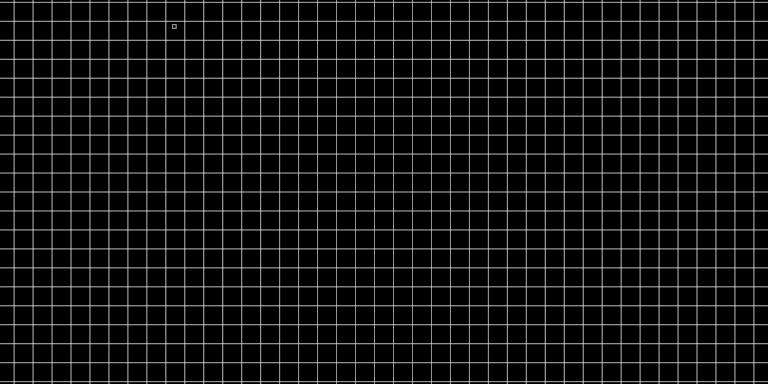
Write a WebGL 1 fragment shader that draws this pattern.

```glsl
precision highp float;
// Thin white square grid on black, with one small hollow square near the upper left.
uniform vec2 u_resolution;

// Share of a pixel-wide filter covered by a line at signed distance d.
float lineCoverage(float d, float width, float filterWidth) {
  float lower = max(d - 0.5 * filterWidth, -0.5 * width);
  float upper = min(d + 0.5 * filterWidth, 0.5 * width);
  return max(upper - lower, 0.0) / filterWidth;
}

// Signed distance to a box.
float boxDistance(vec2 p, vec2 halfSize) {
  vec2 q = abs(p) - halfSize;
  return length(max(q, 0.0)) + min(max(q.x, q.y), 0.0);
}

void main() {
  // Canvas heights, measured from the centre.
  vec2 p = (gl_FragCoord.xy - 0.5 * u_resolution) / u_resolution.y;
  float filterWidth = 1.2 / u_resolution.y;
  float lineWidth = 0.00178;

  // Grid: the centre lies midway between columns and on a row line.
  float pitch = 0.0494;
  vec2 cell = p / pitch + vec2(0.5, 0.0);
  vec2 d = (fract(cell + 0.5) - 0.5) * pitch;
  float column = lineCoverage(d.x, lineWidth, filterWidth);
  float row = lineCoverage(d.y, lineWidth, filterWidth);
  float light = 1.0 - (1.0 - column) * (1.0 - row);

  // Small hollow square inside one cell.
  float edge = boxDistance(p - vec2(-0.546, 0.431), vec2(0.0046));
  light = max(light, lineCoverage(edge, lineWidth, filterWidth));

  gl_FragColor = vec4(vec3(light), 1.0);
}
```
